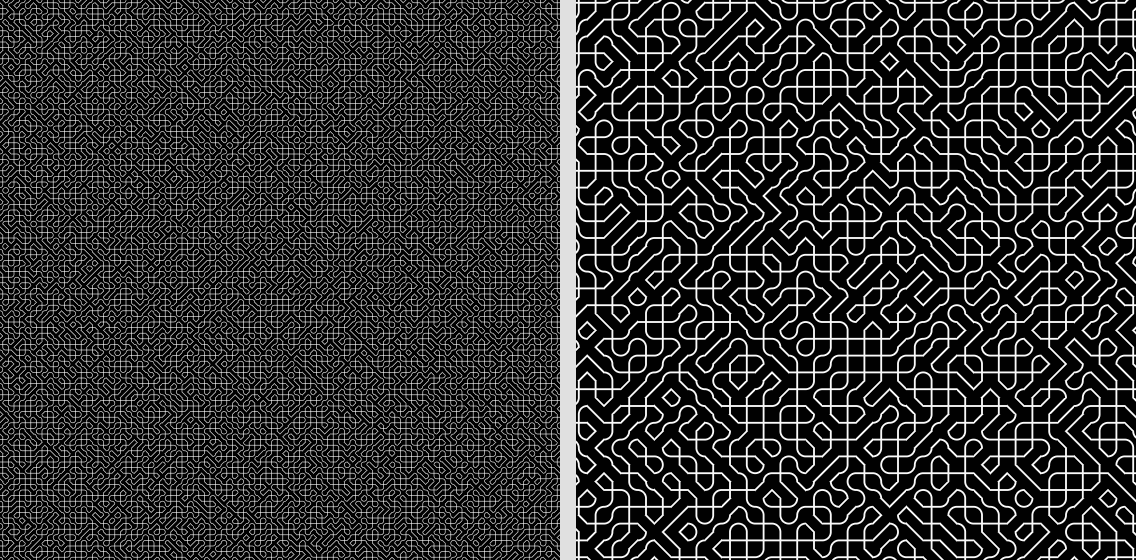
Left: the whole. Right: its middle third, enlarged.
This pattern is drawn by a Shadertoy shader. Its source:

```glsl
// Fine white maze on black: a 100 x 100 grid of randomly chosen Truchet tiles.
// Each tile joins its edge midpoints by two arcs, two diagonals or a cross;
// strokes are box filtered so hairlines keep their weight at any size.

const float TILES = 100.0;

float hash(vec2 cell) {
    vec3 q = fract(cell.xyx * vec3(0.1031, 0.1030, 0.0973));
    q += dot(q, q.yzx + 33.33);
    return fract((q.x + q.y) * q.z);
}

// Share of a pixel-wide footprint covered by a stroke at distance d
float stroke(float d, float pixel) {
    float halfWidth = 0.055;
    float near = max(d - 0.5 * pixel, -halfWidth);
    float far = min(d + 0.5 * pixel, halfWidth);
    return max(far - near, 0.0) / pixel;
}

float arcs(vec2 p) {
    return min(abs(length(p + 0.5) - 0.5), abs(length(p - 0.5) - 0.5));
}

float diagonals(vec2 p) {
    return abs(abs(p.x + p.y) - 0.5) * inversesqrt(2.0);
}

void mainImage(out vec4 fragColor, in vec2 fragCoord) {
    vec2 grid = fragCoord / iResolution.y * TILES;
    float pixel = TILES / iResolution.y;
    vec2 cell = floor(grid);
    vec2 p = fract(grid) - 0.5;

    // Random mirror and tile kind
    if (hash(cell + 171.0) < 0.5) p.x = -p.x;
    float kind = floor(hash(cell) * 3.0);

    float ink;
    if (kind < 1.0) {
        ink = stroke(arcs(p), pixel);
    } else if (kind < 2.0) {
        ink = stroke(diagonals(p), pixel);
    } else {
        // Union of the two crossing bars
        vec2 bars = vec2(stroke(abs(p.x), pixel), stroke(abs(p.y), pixel));
        ink = 1.0 - (1.0 - bars.x) * (1.0 - bars.y);
    }

    fragColor = vec4(mix(vec3(0.004), vec3(0.98), ink), 1.0);
}
```
